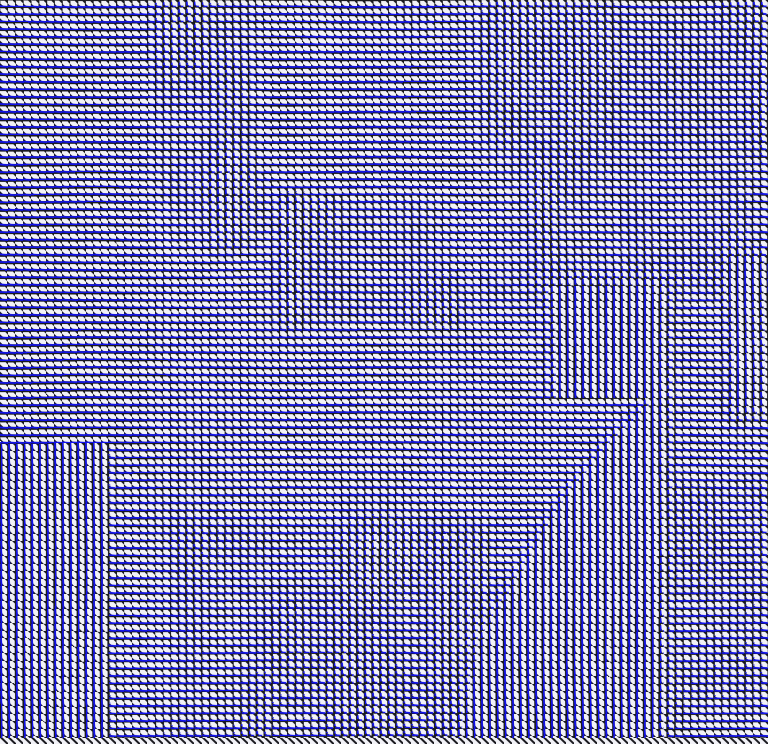
Reproduce this pattern procedurally as a WebGL 1 fragment shader.

```glsl
precision highp float;
// Fine weave of slanted white lozenges on dark ground, threaded with blue.
// Each cell holds one lozenge and two dashed threads; a smooth grain field
// from -1 (level) to 1 (upright) stretches the lozenge and the threads.

uniform vec2 u_resolution;

const vec2 REPEATS = vec2(99.0, 99.0);      // cells across and down
const vec3 WHITE = vec3(0.95, 0.95, 0.97);
const vec3 DARK = vec3(0.10, 0.10, 0.12);
const vec3 BLUE = vec3(0.07, 0.07, 0.95);
const float THREAD_WIDTH = 0.23;            // in cells
const float THREAD_SLANT = 0.10;
const float SHORT_HALF = 0.32;              // lozenge half sizes, in cells
const float EVEN_HALF = 0.40;
const float LONG_HALF = 0.58;
const float CORNER_CUT = 0.48;
const float WARP = 0.08;                    // drift of the grid, in cells
const float WEAR = 0.05;                    // variation from cell to cell
const float SOFTNESS = 0.68;                // edge half widths, in pixels
const float THREAD_SOFTNESS = 0.75;

float hash(vec2 p) {
  return fract(sin(dot(p, vec2(127.1, 311.7))) * 43758.5453);
}

float noise(vec2 p) {
  vec2 i = floor(p);
  vec2 f = fract(p);
  f = f * f * (3.0 - 2.0 * f);
  return mix(mix(hash(i), hash(i + vec2(1.0, 0.0)), f.x),
             mix(hash(i + vec2(0.0, 1.0)), hash(i + vec2(1.0, 1.0)), f.x), f.y);
}

// Soft rectangle between two corners
float patchMask(vec2 p, vec2 lo, vec2 hi, float soft) {
  vec2 inside = smoothstep(lo - soft, lo + soft, p)
              * (1.0 - smoothstep(hi - soft, hi + soft, p));
  return inside.x * inside.y;
}

// Direction of the grain: -1 level, 0 even, 1 upright
float grainField(vec2 p) {
  float even = patchMask(p, vec2(0.62, 0.60), vec2(1.1, 1.1), 0.03);
  even = max(even, patchMask(p, vec2(0.20, 0.66), vec2(0.34, 1.1), 0.02));
  even = max(even, patchMask(p, vec2(0.36, 0.56), vec2(0.60, 0.74), 0.02));
  even = max(even, patchMask(p, vec2(0.22, -0.1), vec2(0.64, 0.30), 0.03));
  even = max(even, patchMask(p, vec2(0.86, 0.02), vec2(1.1, 0.36), 0.02));
  float level = patchMask(p, vec2(-0.1, 0.40), vec2(0.19, 0.98), 0.01);
  level = max(level, patchMask(p, vec2(0.33, 0.74), vec2(0.70, 0.93), 0.03));

  float columns = noise(p * vec2(24.0, 7.0) + 3.0) - 0.5;
  float patches = noise(p * vec2(8.0, 12.0) + 11.0) - 0.5;
  float grain = mix(mix(-0.5, -0.95, level), 0.05, even);
  grain += 0.6 * columns + 0.4 * patches;

  // Upright areas: a block at the left and a leaning band at the right
  float left = p.y < 0.46 ? 0.61 + 0.5 * p.y * p.y / 0.46 : 0.72;
  float upright = patchMask(p, vec2(left, -0.1), vec2(0.87, 0.62), 0.025);
  upright = max(upright, patchMask(p, vec2(-0.1), vec2(0.145, 0.405), 0.006));
  upright = max(upright, 0.7 * patchMask(p, vec2(0.95, 0.44), vec2(1.1, 0.66), 0.02));
  return clamp(mix(grain, 0.95 + 0.3 * columns, upright), -1.0, 1.0);
}

// Distance to a box whose upper right and lower left corners are cut
float lozenge(vec2 p, vec2 halfSize, float cut) {
  vec2 d = abs(p) - halfSize;
  float slant = (abs(p.x + p.y) - cut) * 0.7071;
  return max(max(d.x, d.y), slant);
}

// Half size along an axis, from short through even to long
float stretch(float amount) {
  return amount < 0.0 ? mix(EVEN_HALF, SHORT_HALF, -amount)
                      : mix(EVEN_HALF, LONG_HALF, amount);
}

// Distance to a leaning dash along x at the lower cell edge
float dash(vec2 p, float reach) {
  float across = p.y + 0.5 - 0.5 * THREAD_WIDTH + THREAD_SLANT * p.x;
  return max(abs(across) - 0.5 * THREAD_WIDTH, abs(p.x) - reach);
}

float coverage(float d, float aa) {
  return 1.0 - smoothstep(-aa, aa, d);
}

void main() {
  vec2 uv = gl_FragCoord.xy / u_resolution;
  vec2 perPixel = REPEATS / u_resolution;
  float pixel = max(perPixel.x, perPixel.y);

  // Grid with a slight drift
  vec2 drift = vec2(noise(uv * 8.0), noise(uv * 8.0 + 19.0)) - 0.5;
  vec2 grid = uv * REPEATS + 2.0 * WARP * drift;
  vec2 cell = floor(grid);
  vec2 p = fract(grid) - 0.5;
  float grain = grainField((cell + 0.5) / REPEATS);
  float wear = WEAR * (hash(cell) - 0.5);

  // White lozenge, stretched along the grain
  vec2 halfSize = vec2(stretch(-grain), stretch(grain)) + wear;
  float body = lozenge(p - 0.03, halfSize, CORNER_CUT + wear);
  vec3 color = mix(DARK, WHITE, coverage(body, SOFTNESS * pixel));

  // Blue threads: level ones fade out as upright ones grow
  float level = dash(p, 0.42 - 0.45 * grain - 0.35 * max(grain, 0.0));
  float upright = dash(p.yx, 0.05 + 0.6 * grain);
  float thread = min(level, upright);
  color = mix(color, BLUE, coverage(thread, THREAD_SOFTNESS * pixel));

  // Bare dark slashes along the bottom edge
  vec2 s = fract(uv * REPEATS) - 0.5;
  float slash = abs(s.x + s.y) * 0.7071 - 0.13;
  vec3 edging = mix(WHITE, DARK, coverage(slash, SOFTNESS * pixel));
  color = mix(color, edging, step(uv.y * REPEATS.y, 0.8));

  gl_FragColor = vec4(color, 1.0);
}
```
